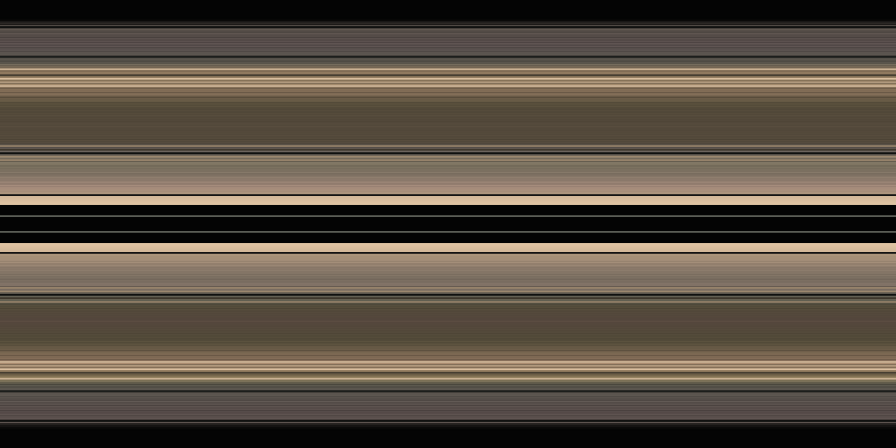
Reproduce this pattern procedurally as a WebGL 2 fragment shader.

```glsl
#version 300 es
precision highp float;

uniform vec2 u_resolution;
out vec4 fragColor;

const vec3 BLACK = vec3(0.015, 0.016, 0.015);
const vec3 CREAM = vec3(0.88, 0.77, 0.64);
const vec3 TAN = vec3(0.69, 0.60, 0.49);
const vec3 TAUPE = vec3(0.48, 0.43, 0.38);
const vec3 SLATE = vec3(0.36, 0.34, 0.31);
const vec3 UMBER = vec3(0.325, 0.285, 0.228);
const vec3 BRONZE = vec3(0.52, 0.44, 0.34);
const vec3 MAUVE = vec3(0.335, 0.295, 0.285);

float hash(float n) {
    return fract(sin(n * 127.1 + 11.7) * 4375.85);
}

// One-dimensional gradient noise, roughly -1 to 1
float gradientNoise(float x) {
    float cell = floor(x);
    float f = x - cell;
    float left = (hash(cell) * 2.0 - 1.0) * f;
    float right = (hash(cell + 1.0) * 2.0 - 1.0) * (f - 1.0);
    return 2.0 * mix(left, right, f * f * (3.0 - 2.0 * f));
}

// Share of a pixel of height px at d that lies between lo and hi
float coverage(float d, float lo, float hi, float px) {
    return clamp((min(d + 0.5 * px, hi) - max(d - 0.5 * px, lo)) / px, 0.0, 1.0);
}

vec3 stripe(vec3 base, vec3 ink, float d, float center, float width, float px) {
    return mix(base, ink, coverage(d, center - 0.5 * width, center + 0.5 * width, px));
}

// Broad tones from the axis (0) to the outer edge (1)
vec3 broadTone(float d) {
    vec3 c = mix(TAN, TAUPE, smoothstep(0.11, 0.25, d));
    c = mix(c, SLATE, smoothstep(0.285, 0.315, d));
    c = mix(c, UMBER, smoothstep(0.335, 0.375, d));
    c = mix(c, BRONZE, smoothstep(0.51, 0.62, d));
    c = mix(c, SLATE * 0.94, smoothstep(0.68, 0.725, d));
    c = mix(c, MAUVE, smoothstep(0.76, 0.83, d));
    return mix(c, BLACK, smoothstep(0.865, 0.92, d));
}

// Strength of the fine streaks
float streakAmount(float d) {
    float amount = 0.10;
    amount += 0.22 * smoothstep(0.25, 0.29, d) * (1.0 - smoothstep(0.34, 0.37, d));
    amount += 0.32 * smoothstep(0.52, 0.60, d) * (1.0 - smoothstep(0.73, 0.78, d));
    amount += 0.10 * smoothstep(0.74, 0.78, d);
    return amount + 0.6 * smoothstep(0.85, 0.90, d);
}

void main() {
    float y = gl_FragCoord.y / u_resolution.y;
    float d = abs(y * 2.0 - 1.0);
    float px = 2.0 / u_resolution.y;
    float thin = 0.0078;

    // Streaked tones, with a slow drift between warm and violet
    float streak = gradientNoise(d * 171.0) + 0.45 * gradientNoise(y * 150.0 + 40.0);
    vec3 color = broadTone(d) * (1.0 + streakAmount(d) * streak);
    float drift = gradientNoise(y * 23.0 + 7.0);
    color *= 1.0 + 0.06 * drift * vec3(0.4, -0.6, 1.0);

    // Pale lines
    color = stripe(color, TAN * 0.85, d, 0.285, thin, px);
    color = stripe(color, TAN * 0.88, d, 0.301, thin, px);
    color = stripe(color, TAN * 0.82, d, 0.348, thin, px);
    color = stripe(color, CREAM * 0.92, d, 0.616, thin, px);
    color = stripe(color, TAN, d, 0.632, thin, px);
    color = stripe(color, CREAM * 0.97, d, 0.648, thin, px);
    color = stripe(color, CREAM * 0.90, d, 0.691, thin, px);

    // Dark lines
    color = stripe(color, BLACK * 4.0, d, 0.316, thin, px);
    color = stripe(color, UMBER * 0.75, d, 0.332, thin, px);
    color = stripe(color, UMBER * 0.85, d, 0.664, thin, px);
    color = stripe(color, BLACK * 7.0, d, 0.746, thin, px);
    color = stripe(color, BLACK * 4.0, d, 0.879, thin, px);

    // Cream bands bounding the black core
    vec3 cream = mix(CREAM, CREAM * 0.94, smoothstep(0.085, 0.125, d));
    color = mix(color, cream, coverage(d, 0.083, 0.125, px));
    color = stripe(color, BLACK * 4.0, d, 0.129, thin, px);
    color = mix(color, BLACK, coverage(d, -1.0, 0.085, px));
    color = stripe(color, vec3(0.36, 0.37, 0.34), d, 0.0352, thin, px);

    // Black outer margins
    color = mix(color, BLACK, coverage(d, 0.922, 2.0, px));
    fragColor = vec4(clamp(color, 0.0, 1.0), 1.0);
}
```
